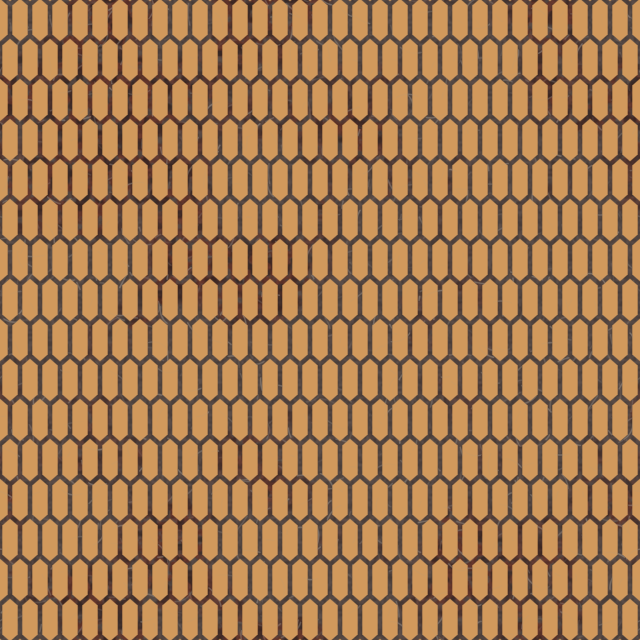
Write a WebGL 2 fragment shader that draws this pattern.

```glsl
#version 300 es
precision highp float;

uniform vec2 u_resolution;
out vec4 fragColor;

// Lattice; lengths below are in column widths
const vec2 REPEATS = vec2(32.0, 16.0);  // columns, rows (rows must be even)
const float ROW_HEIGHT = 2.0;
const float RISE = 0.44;                // height of each slanted side
const float HALF_LINE = 0.115;
const float SOFTNESS = 0.04;

// Wear; sizes are whole counts across the canvas
const float PATCHES = 7.0;
const float MOTTLE = 96.0;
const float GRAIN = 256.0;
const float SCRATCH_GRID = 44.0;
const float SCRATCH_CHANCE = 0.6;
const float SCRATCH_WIDTH = 0.035;      // in scratch cells
const float SCRATCH_ON_FILL = 0.12;

const vec3 FILL = vec3(0.82, 0.60, 0.36);
const vec3 IRON = vec3(0.325, 0.275, 0.255);
const vec3 RUST = vec3(0.37, 0.20, 0.16);
const vec3 SOOT = vec3(0.20, 0.14, 0.13);
const vec3 SCRATCH = vec3(0.62, 0.58, 0.54);

uint scramble(uint v) {
  v = v * 747796405u + 2891336453u;
  v = ((v >> ((v >> 28u) + 4u)) ^ v) * 277803737u;
  return (v >> 22u) ^ v;
}

// Random value per cell, repeating every period cells
float hash(vec2 cell, float period, uint seed) {
  uvec2 c = uvec2(mod(cell, period));
  return float(scramble(c.x + scramble(c.y + scramble(seed))) >> 8u) / 16777216.0;
}

float noise(vec2 uv, float period, uint seed) {
  vec2 p = uv * period;
  vec2 i = floor(p);
  vec2 f = fract(p);
  f = f * f * (3.0 - 2.0 * f);
  float low = mix(hash(i, period, seed), hash(i + vec2(1, 0), period, seed), f.x);
  float high = mix(hash(i + vec2(0, 1), period, seed), hash(i + vec2(1, 1), period, seed), f.x);
  return mix(low, high, f.y);
}

float fbm(vec2 uv, float period, uint seed) {
  float sum = 0.0;
  float weight = 0.5;
  for (uint k = 0u; k < 4u; k++) {
    sum += weight * noise(uv, period, seed + k);
    weight *= 0.5;
    period *= 2.0;
  }
  return sum / 0.9375;
}

// Distance from the nearest lattice line, measured inside the enclosing hexagon
float latticeDistance(vec2 uv) {
  vec2 p = uv * REPEATS;
  vec2 slantNormal = normalize(vec2(RISE, 0.5));
  float apex = 0.5 * (ROW_HEIGHT + RISE);
  float dist = -1.0;
  for (int k = -1; k <= 1; k++) {
    float row = floor(p.y) + float(k);
    float shift = 0.5 * mod(row, 2.0);
    vec2 q = abs(vec2(fract(p.x + shift) - 0.5, (p.y - row - 0.5) * ROW_HEIGHT));
    float slant = dot(vec2(0.0, apex) - q, slantNormal);
    dist = max(dist, min(0.5 - q.x, slant));
  }
  return max(dist, 0.0);
}

// Coverage by short, slightly bowed hairlines
float scratches(vec2 uv, float pixel) {
  vec2 p = uv * SCRATCH_GRID;
  float blur = pixel * SCRATCH_GRID;
  float cover = 0.0;
  for (int y = -1; y <= 1; y++) {
    for (int x = -1; x <= 1; x++) {
      vec2 cell = floor(p) + vec2(x, y);
      if (hash(cell, SCRATCH_GRID, 20u) > SCRATCH_CHANCE) continue;
      vec2 center = cell + vec2(hash(cell, SCRATCH_GRID, 21u), hash(cell, SCRATCH_GRID, 22u));
      float angle = 6.2832 * hash(cell, SCRATCH_GRID, 23u);
      float reach = mix(0.12, 0.75, pow(hash(cell, SCRATCH_GRID, 24u), 2.0));
      float bow = hash(cell, SCRATCH_GRID, 25u) - 0.5;
      vec2 along = vec2(cos(angle), sin(angle));
      vec2 q = p - center;
      q = vec2(dot(q, along), dot(q, vec2(-along.y, along.x)));
      q.y += bow * q.x * q.x;
      float d = length(vec2(max(abs(q.x) - reach, 0.0), q.y));
      float line = 1.0 - smoothstep(0.0, SCRATCH_WIDTH + blur, d);
      cover = max(cover, line * mix(0.15, 0.75, hash(cell, SCRATCH_GRID, 26u)));
    }
  }
  return cover;
}

void main() {
  vec2 uv = gl_FragCoord.xy / u_resolution;
  float pixel = 1.0 / min(u_resolution.x, u_resolution.y);

  // Worn metal: rusty patches, dark mottling and fine grain
  float rust = smoothstep(0.46, 0.70, fbm(uv, PATCHES, 1u));
  float mottle = fbm(uv, MOTTLE, 8u);
  vec3 metal = mix(IRON, RUST, rust * smoothstep(0.25, 0.65, mottle));
  metal = mix(metal, SOOT, (0.15 + 0.6 * rust) * smoothstep(0.45, 0.8, noise(uv, MOTTLE, 14u)));
  metal *= 0.88 + 0.24 * noise(uv, GRAIN, 16u);

  // Lattice over the flat fill
  float soft = max(SOFTNESS, 0.75 * pixel * REPEATS.x);
  float inside = smoothstep(HALF_LINE - soft, HALF_LINE + soft, latticeDistance(uv));
  vec3 color = mix(metal, FILL, inside);

  // Scratches, strongest on the metal
  color = mix(color, SCRATCH, scratches(uv, pixel) * mix(0.7, SCRATCH_ON_FILL, inside));
  fragColor = vec4(color, 1.0);
}
```
